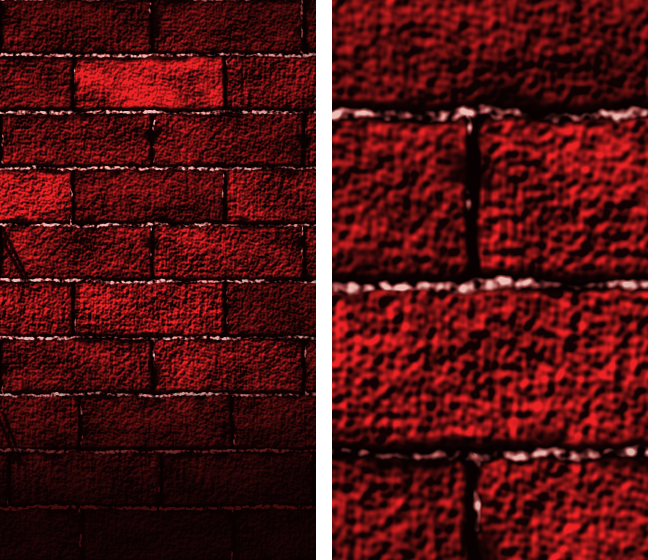
Left: the whole. Right: its middle third, enlarged.
This texture is drawn by a Shadertoy shader. Its source:

```glsl
// Weathered red brick wall in running bond, with pale crumbling mortar and deep shadows.

const vec2 BRICK = vec2(0.48, 0.179);        // pitch, in canvas widths
const float HALF_JOINT = 0.0085;
const vec3 RED = vec3(1.0, 0.145, 0.155);
const vec3 SHADOW = vec3(0.035, 0.004, 0.005);
const vec3 ROSE = vec3(0.62, 0.25, 0.25);
const vec3 PALE = vec3(0.93, 0.74, 0.71);

float hash(vec2 p) {
    return fract(sin(dot(p, vec2(127.1, 311.7))) * 43758.55);
}

vec2 gradientAt(vec2 cell) {
    float angle = 6.28319 * hash(cell);
    return vec2(cos(angle), sin(angle));
}

// Gradient noise, roughly -0.7 to 0.7
float gnoise(vec2 p) {
    vec2 i = floor(p), f = fract(p);
    vec2 u = f * f * f * (f * (f * 6.0 - 15.0) + 10.0);
    vec2 e = vec2(1.0, 0.0);
    float a = dot(gradientAt(i), f);
    float b = dot(gradientAt(i + e.xy), f - e.xy);
    float c = dot(gradientAt(i + e.yx), f - e.yx);
    float d = dot(gradientAt(i + e.xx), f - e.xx);
    return mix(mix(a, b, u.x), mix(c, d, u.x), u.y);
}

float roundBox(vec2 p, vec2 halfSize, float radius) {
    vec2 q = abs(p) - halfSize + radius;
    return length(max(q, 0.0)) + min(max(q.x, q.y), 0.0) - radius;
}

float segment(vec2 p, vec2 a, vec2 b) {
    vec2 ab = b - a;
    return length(p - a - ab * clamp(dot(p - a, ab) / dot(ab, ab), 0.0, 1.0));
}

float band(float x, float width) {
    return exp(-x * x / (width * width));
}

// Fine pits with vertical streaks
float pitting(vec2 p, float streaks) {
    float pits = gnoise(p * 58.0) + 0.8 * gnoise(p * 117.0 + 7.0);
    return pits + streaks * gnoise(p * vec2(85.0, 13.0));
}

// Light on the wall, fading at the edges
float exposure(vec2 p, float wallHeight) {
    float v = p.y / wallHeight;
    float low = mix(1.0, 0.13, smoothstep(0.55, 0.92, v));
    float top = mix(0.62, 1.0, smoothstep(0.0, 0.13, v));
    return low * top * mix(1.0, 0.65, smoothstep(0.5, 1.05, p.x));
}

// Dark diagonal scars at the left side
float scars(vec2 p) {
    float mask = 0.0;
    for (int i = 0; i < 4; i++) {
        float k = float(i);
        vec2 a = vec2(0.022 * mod(k, 2.0) - 0.01, 0.73 + 0.58 * floor(k / 2.0));
        vec2 b = a + vec2(0.09 - 0.01 * k, 0.16);
        mask = max(mask, 1.0 - smoothstep(0.002, 0.009, segment(p, a, b)));
    }
    return mask;
}

void mainImage(out vec4 fragColor, in vec2 fragCoord) {
    float px = 1.0 / iResolution.x;
    float wallHeight = iResolution.y * px;
    vec2 p = vec2(fragCoord.x * px, wallHeight - fragCoord.y * px);   // y runs down

    // Running bond with uneven edges
    vec2 wobble = vec2(gnoise(p * 13.0), gnoise(p * 13.0 + 31.0)) * 0.006
                + vec2(gnoise(p * 48.0), gnoise(p * 48.0 + 17.0)) * 0.005;
    vec2 grid = (p + wobble) / BRICK;
    grid.y += 0.03;
    float row = floor(grid.y);
    grid.x -= 0.003 + 0.48 * mod(row, 2.0) + 0.06 * smoothstep(6.0, 7.5, row);
    vec2 id = floor(grid);
    vec2 center = p + (id + 0.5 - grid) * BRICK;
    float edge = roundBox((fract(grid) - 0.5) * BRICK, BRICK * 0.5 - HALF_JOINT, 0.009);
    vec2 joint = (grid - round(grid)) * BRICK;
    float light = exposure(p, wallHeight);

    // Brick face: side-lit pits, blotches and a tone of its own
    float streaks = 0.9 * hash(id + 5.0);
    float relief = pitting(p, streaks) - pitting(p - vec2(0.003, 0.005), streaks);
    float blotch = gnoise(p * vec2(6.0, 11.0) + id) + 0.6 * gnoise(p * 23.0);
    vec2 toUpper = (center - vec2(0.47, 0.263)) * vec2(1.0, 1.4);
    vec2 toLeft = (center - vec2(0.0, 0.621)) * vec2(1.0, 1.4);
    float glow = 0.85 * exp(-60.0 * dot(toUpper, toUpper)) + 0.5 * exp(-60.0 * dot(toLeft, toLeft));
    float tone = light * (0.42 * mix(0.75, 1.25, hash(id)) + 0.5 * glow);
    float roughness = mix(1.5, 0.6, min(glow, 1.0));
    float red = tone * max(0.8 + roughness * relief + 0.8 * blotch, 0.08);
    vec3 face = SHADOW + RED * min(red, 0.9);
    vec3 color = mix(face, SHADOW, smoothstep(-0.003 - px, 0.003 + px, edge));

    // Broken shadows along the bed joints, then chips at the brick edges
    float ledgeLine = round(grid.y);
    float drift = gnoise(vec2(p.x * 5.0, ledgeLine * 3.7));
    float below = smoothstep(0.0, 0.25, gnoise(vec2(p.x * 8.0, ledgeLine * 5.3 + 2.0)));
    float bedShade = max(band(joint.y + 0.009, 0.006), below * band(joint.y - 0.012, 0.007));
    float chips = smoothstep(0.2, 0.42, gnoise(p * 15.0 + 9.0)) * smoothstep(-0.03, -0.005, edge);
    float scar = scars(p);
    color = mix(color, SHADOW, 0.85 * max(bedShade, max(chips, scar)));

    // Lit mortar: grainy ledges across, fainter broken rims down the head joints
    float crumb = gnoise(p * 75.0 + 3.0) + 0.6 * gnoise(p * 130.0);
    float patches = smoothstep(-0.45, 0.2, gnoise(vec2(p.x * 10.0, ledgeLine * 7.1)));
    float ledge = band(joint.y - 0.001 - 0.007 * drift, 0.0065) * mix(0.45, 1.0, patches);
    float rimPatch = smoothstep(-0.15, 0.3, gnoise(p * vec2(4.0, 19.0) + 13.0));
    float rim = 0.8 * rimPatch * band(joint.x - 0.006 * sign(hash(id.yy) - 0.5), 0.005);
    float mortar = max(ledge, rim) * (0.9 + 1.1 * crumb);
    vec3 lime = mix(ROSE, PALE, smoothstep(0.6, 1.1, mortar));
    lime = mix(RED * 0.5, lime, smoothstep(0.1, 0.7, light)) * mix(0.45, 1.0, light);
    color = mix(color, lime, smoothstep(0.28, 0.75, mortar) * (1.0 - 0.7 * scar));

    fragColor = vec4(color, 1.0);
}
```
